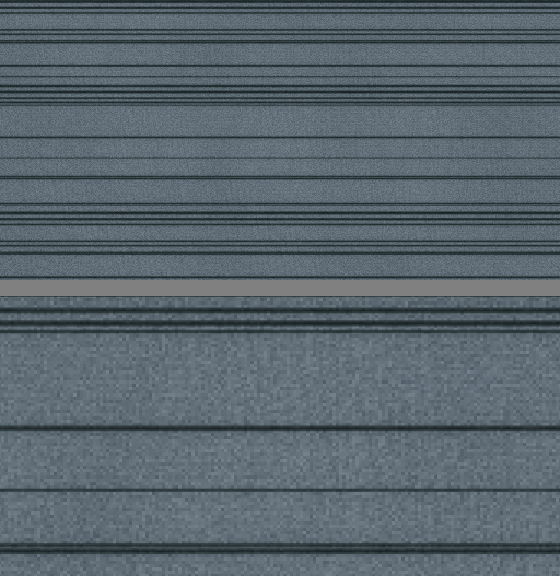
Top, the full canvas; bottom, a detail of the centre.
Write a WebGL 1 fragment shader that draws this pattern.

```glsl
precision highp float;
uniform vec2 u_resolution;

float hash(vec2 p) {
  return fract(sin(dot(p, vec2(127.1, 311.7))) * 43758.5453);
}

float noise(vec2 p) {
  vec2 i = floor(p), f = fract(p);
  f = f * f * (3.0 - 2.0 * f);
  return mix(mix(hash(i), hash(i + vec2(1.0, 0.0)), f.x),
             mix(hash(i + vec2(0.0, 1.0)), hash(i + 1.0), f.x), f.y);
}

float blotches(vec2 p) {
  float sum = 0.0, amp = 0.5;
  for (int i = 0; i < 4; i++) {
    sum += amp * noise(p);
    p = p * 2.1 + 7.3;
    amp *= 0.5;
  }
  return sum;
}

float maxOf(vec4 v) {
  return max(max(v.x, v.y), max(v.z, v.w));
}

// Four lines at once; returns ink, dark core and soft halo, keeping the strongest
vec3 addLines(vec3 ink, float y, float pixel, vec4 centre, vec4 halfWidth) {
  vec4 d = abs(mod(y - centre + 145.0, 290.0) - 145.0);
  vec4 line = clamp((halfWidth - d) / pixel + 0.5, 0.0, 1.0);
  line *= min(2.0 * halfWidth / pixel, 1.0);
  vec4 core = clamp((halfWidth - 0.9 - d) / pixel + 0.5, 0.0, 1.0);
  vec4 halo = exp(-max(d - halfWidth, 0.0) / 2.5) * min(halfWidth, 1.0);
  return max(ink, vec3(maxOf(line), maxOf(core), maxOf(halo)));
}

void main() {
  vec2 uv = gl_FragCoord.xy / u_resolution.y;

  // Height is 384 units measured from the top; the stripe set repeats every 290
  float y = (1.0 - uv.y) * 384.0;
  float pixel = 384.0 / u_resolution.y;

  vec3 ink = vec3(0.0);
  ink = addLines(ink, y, pixel, vec4(2.0, 10.7, 17.8, 41.0), vec4(2.1, 1.7, 1.2, 1.2));
  ink = addLines(ink, y, pixel, vec4(47.0, 56.0, 58.4, 90.3), vec4(1.2, 1.2, 1.4, 1.5));
  ink = addLines(ink, y, pixel, vec4(105.2, 118.0, 126.2, 134.6), vec4(0.8, 1.8, 2.2, 1.3));
  ink = addLines(ink, y, pixel, vec4(140.5, 144.2, 188.5, 216.8), vec4(1.4, 0.8, 1.3, 0.7));
  ink = addLines(ink, y, pixel, vec4(242.0, 244.6, 279.2, 281.4), vec4(1.0, 1.3, 1.2, 0.7));

  // Fine woven grain, faint vertical streaks and broad cloudy wear
  float grain = hash(floor(uv * 256.0)) + hash(floor(uv * 256.0) + 53.0) - 1.0;
  float streak = noise(vec2(uv.x * 90.0, uv.y * 5.0)) - 0.5;
  float wear = blotches(uv * 4.0) - 0.47;

  vec3 colour = vec3(0.385, 0.435, 0.475);
  colour += 0.05 * wear + 0.01 * streak;
  colour = mix(colour, vec3(0.28, 0.34, 0.36), 0.4 * ink.z);
  colour += 0.075 * grain;

  // Printed lines, slightly rubbed along their length
  float rubbed = 0.95 - 0.14 * noise(vec2(uv.x * 40.0, uv.y * 120.0));
  vec3 lineColour = mix(vec3(0.165, 0.21, 0.22), vec3(0.085, 0.125, 0.135), ink.y);
  colour = mix(colour, lineColour + 0.025 * grain, ink.x * rubbed);

  gl_FragColor = vec4(colour, 1.0);
}
```
